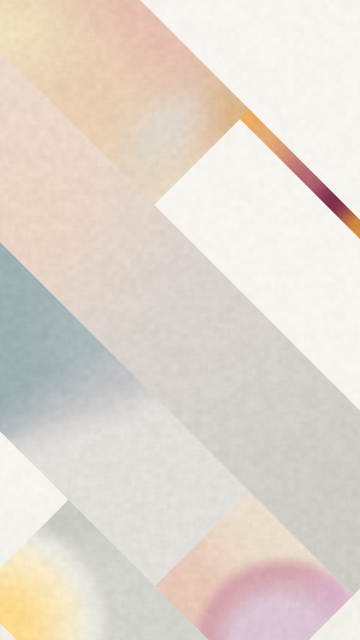
A Shadertoy shader for this background:

```glsl
// Warm paper crossed by wide diagonal panels with soft pastel glows.
// Panels are boxes in 45 degree coordinates (across, along); each is
// filled by its own gradient, then fine fibrous grain covers the sheet.

float hash(vec2 p) {
    return fract(sin(dot(p, vec2(127.1, 311.7))) * 43758.545);
}

float noise(vec2 p) {
    vec2 i = floor(p), f = fract(p);
    f = f * f * (3.0 - 2.0 * f);
    return mix(mix(hash(i), hash(i + vec2(1, 0)), f.x),
               mix(hash(i + vec2(0, 1)), hash(i + vec2(1, 1)), f.x), f.y);
}

// Soft elliptical glow, 1 at its centre
float glow(vec2 p, vec2 centre, vec2 size) {
    vec2 d = (p - centre) / size;
    return exp(-dot(d, d));
}

// Smooth-edged box mask in diagonal coordinates
float panel(vec2 d, vec2 lo, vec2 hi) {
    vec2 e = min(d - lo, hi - d) * iResolution.y / 1.414;
    return clamp(min(e.x, e.y) + 0.5, 0.0, 1.0);
}

vec3 peachPanel(vec2 p, vec2 d) {
    vec3 c = mix(vec3(.91, .81, .70), vec3(.90, .75, .69), smoothstep(.02, .21, d.x));
    c = mix(c, vec3(.94, .89, .76), .9 * glow(p, vec2(0, .95), vec2(.10, .07)));
    c = mix(c, vec3(.91, .85, .77), smoothstep(.46, .56, d.y) * smoothstep(.14, -.04, d.x));
    c = mix(c, vec3(.85, .70, .51), .95 * glow(d, vec2(.20, .54), vec2(.085, .09)));
    return mix(c, vec3(.87, .85, .82), .9 * glow(d, vec2(.05, .465), vec2(.12, .065)));
}

vec3 longBand(vec2 p, vec2 d) {
    vec3 c = mix(vec3(.92, .85, .80), vec3(.84, .825, .80), smoothstep(.30, .88, d.y));
    c = mix(c, vec3(.92, .82, .755), .6 * glow(p, vec2(.03, .65), vec2(.16, .12)));
    c = mix(c, vec3(.86, .82, .815), .5 * glow(p, vec2(.31, .57), vec2(.11, .08)));
    return mix(c, vec3(.805, .80, .775), smoothstep(.85, 1.4, d.y));
}

vec3 mistBand(vec2 p) {
    float rise = p.y - .283 - .37 * p.x;   // height above the slanted mist line
    vec3 blue = mix(vec3(.62, .69, .70), vec3(.69, .735, .74), smoothstep(0., .20, p.x));
    vec3 c = mix(vec3(.885, .875, .86), vec3(.77, .77, .775), smoothstep(-.025, .055, rise));
    return mix(c, blue, smoothstep(.02, .13, rise + .03 - .25 * p.x));
}

vec3 rosePanel(vec2 p, vec2 d) {
    vec3 c = mix(vec3(.91, .78, .715), vec3(.92, .87, .80), smoothstep(-.63, -.42, d.x));
    float r = length(p - vec2(.443, -.016));
    vec3 inside = mix(vec3(.86, .78, .83), vec3(.84, .65, .68), smoothstep(.07, .125, r));
    inside = mix(inside, vec3(.86, .73, .83), smoothstep(.45, .55, p.x) * .8);
    return mix(c, inside, smoothstep(.155, .125, r));
}

vec3 sunPanel(vec2 p) {
    float r = length(p - vec2(0, .023));
    vec3 grey = mix(vec3(.83, .83, .805), vec3(.78, .79, .755), smoothstep(.10, .22, p.y));
    vec3 c = mix(vec3(.99, .86, .57), vec3(.97, .92, .79), smoothstep(.035, .12, r));
    c = mix(c, vec3(.92, .915, .88), smoothstep(.105, .15, r));
    return mix(c, grey, smoothstep(.14, .178, r));
}

vec3 ribbon(float along) {
    vec3 c = mix(vec3(.93, .68, .37), vec3(.89, .67, .46), smoothstep(.56, .63, along));
    c = mix(c, vec3(.70, .40, .44), smoothstep(.63, .77, along));
    c = mix(c, vec3(.51, .19, .31), smoothstep(.76, .835, along));
    return mix(c, vec3(.84, .56, .25), smoothstep(.84, .92, along));
}

void mainImage(out vec4 fragColor, in vec2 fragCoord) {
    vec2 p = fragCoord / iResolution.y;
    vec2 d = vec2(p.x + p.y - 1.0, p.x + 1.0 - p.y);   // across, along

    // Paper, a little dimmer toward the bottom
    vec3 col = mix(vec3(.95, .94, .915), vec3(.97, .96, .94), smoothstep(0., .3, p.y));

    // Panels, overlapped under their neighbours to hide the seams
    col = mix(col, peachPanel(p, d), panel(d, vec2(-.09, -1), vec2(.219, .561)));
    col = mix(col, ribbon(d.y), panel(d, vec2(.189, .559), vec2(.219, 2)));
    col = mix(col, sunPanel(p), panel(d, vec2(-.974, .888), vec2(-.66, 2)));
    col = mix(col, mistBand(p), panel(d, vec2(-.674, -1), vec2(-.37, 1.17)));
    col = mix(col, rosePanel(p, d), panel(d, vec2(-.674, 1.158), vec2(-.37, 1.482)));
    col = mix(col, longBand(p, d), panel(d, vec2(-.378, -1), vec2(-.079, 1.482)));

    // Paper grain: blotches, crossed fibres and fine speckle
    float grain = noise(p * 110.0) - 0.5;
    grain += 0.5 * (noise(p * vec2(260, 90)) + noise(p * vec2(90, 260)) - 1.0);
    grain += 0.4 * (noise(p * 400.0) - 0.5);
    col += grain * mix(.026, .014, smoothstep(.88, .95, col.b));

    fragColor = vec4(clamp(col, 0.0, 1.0), 1.0);
}
```
